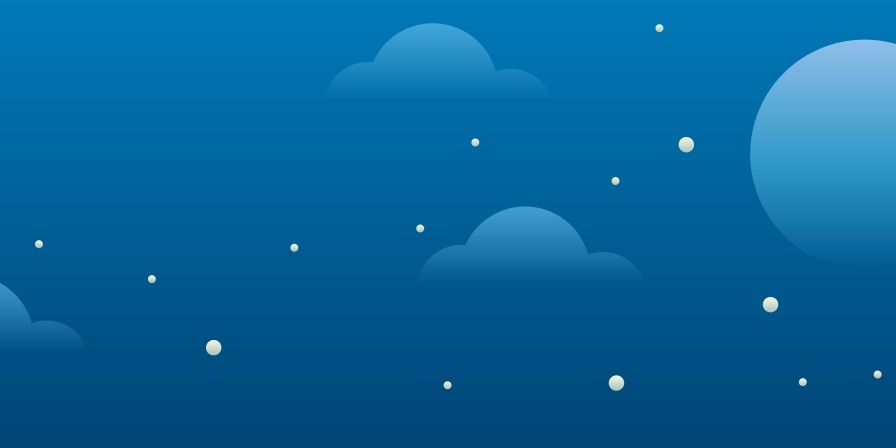
This background is drawn by a WebGL 2 fragment shader. Its source:

```glsl
#version 300 es
precision highp float;

uniform vec2 u_resolution;
out vec4 fragColor;

const vec3 SKY_LOW = vec3(0.0, 0.27, 0.46);
const vec3 SKY_HIGH = vec3(0.0, 0.475, 0.72);
const vec3 CLOUD_TINT = vec3(0.38, 0.73, 0.91);
const vec3 MOON_TEAL = vec3(0.21, 0.61, 0.79);
const vec3 MOON_LILAC = vec3(0.56, 0.75, 0.91);
const vec3 STAR_LIGHT = vec3(0.97, 0.97, 0.87);
const vec3 STAR_SHADE = vec3(0.66, 0.76, 0.74);

const vec2 CLOUDS[3] = vec2[3](
    vec2(0.966, 0.802), vec2(1.172, 0.393), vec2(-0.070, 0.240));
const vec2 LARGE_STARS[4] = vec2[4](
    vec2(1.532, 0.677), vec2(1.720, 0.320), vec2(1.376, 0.145), vec2(0.477, 0.224));
const vec2 SMALL_STARS[10] = vec2[10](
    vec2(1.472, 0.937), vec2(1.061, 0.682), vec2(1.374, 0.596), vec2(0.938, 0.490),
    vec2(0.657, 0.447), vec2(0.087, 0.455), vec2(0.339, 0.377), vec2(0.999, 0.140),
    vec2(1.792, 0.147), vec2(1.959, 0.164));

float circle(vec2 p, float radius) {
    return length(p) - radius;
}

float coverage(float dist, float pixel) {
    return clamp(0.5 - dist / pixel, 0.0, 1.0);
}

// Three merged puffs that fade out toward a flat base
vec3 addCloud(vec3 base, vec2 p, float pixel) {
    float shape = circle(p, 0.146);
    shape = min(shape, circle(p - vec2(-0.143, -0.039), 0.099));
    shape = min(shape, circle(p - vec2(0.174, -0.052), 0.0964));
    float fade = clamp((p.y + 0.0235) / 0.1695, 0.0, 1.0);
    return mix(base, CLOUD_TINT, 0.7 * fade * coverage(shape, pixel));
}

// Lilac crown, teal middle, transparent foot
vec3 addMoon(vec3 base, vec2 p, float radius, float pixel) {
    float height = p.y / radius;
    vec3 tint = mix(MOON_TEAL, MOON_LILAC, clamp(height, 0.0, 1.0));
    float fade = clamp(1.0 + height, 0.0, 1.0);
    return mix(base, tint, fade * coverage(circle(p, radius), pixel));
}

vec3 addStar(vec3 base, vec2 p, float radius, float pixel) {
    float light = clamp(0.5 + 0.5 * p.y / radius, 0.0, 1.0);
    vec3 tint = mix(STAR_SHADE, STAR_LIGHT, light);
    return mix(base, tint, coverage(circle(p, radius), pixel));
}

void main() {
    // One unit is the canvas height
    float pixel = 1.0 / u_resolution.y;
    vec2 p = gl_FragCoord.xy * pixel;

    vec3 color = mix(SKY_LOW, SKY_HIGH, p.y);
    color = addMoon(color, p - vec2(1.930, 0.656), 0.2555, pixel);

    for (int i = 0; i < CLOUDS.length(); i++) {
        color = addCloud(color, p - CLOUDS[i], pixel);
    }
    for (int i = 0; i < LARGE_STARS.length(); i++) {
        color = addStar(color, p - LARGE_STARS[i], 0.0172, pixel);
    }
    for (int i = 0; i < SMALL_STARS.length(); i++) {
        color = addStar(color, p - SMALL_STARS[i], 0.0088, pixel);
    }

    fragColor = vec4(color, 1.0);
}
```
